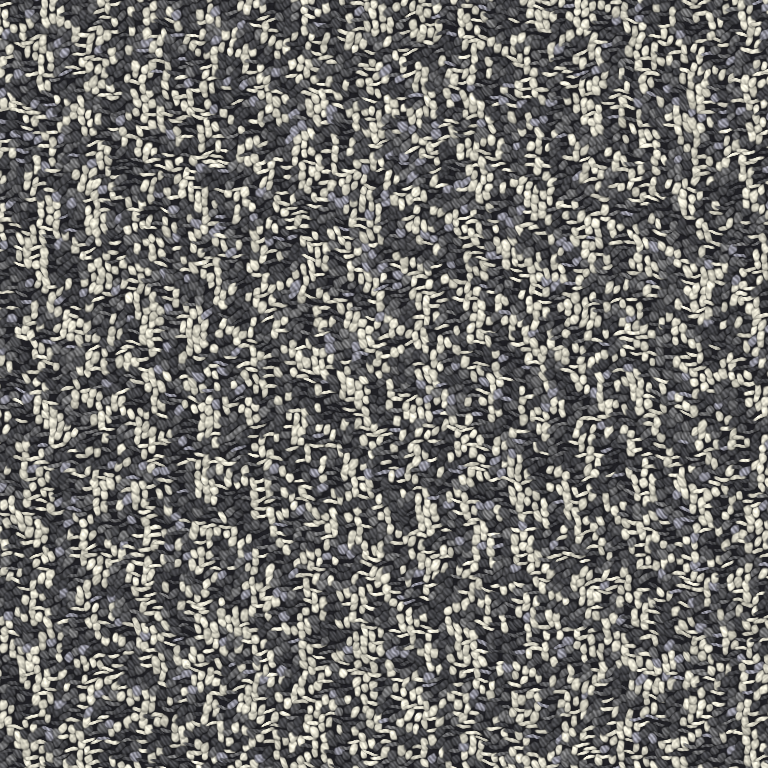
Give the GLSL for this texture, as a three.js fragment shader.

```glsl
varying vec2 vUv;

#define GRID vec2(98.0, 80.0)
#define BANDS 14.0
#define CLUSTERS 11.0
#define BAND_LEAN 0.6
#define FLOAT_SHARE 0.27
#define EDGE 0.3
#define CREAM vec3(0.97, 0.955, 0.885)
#define CHARCOAL vec3(0.265, 0.267, 0.282)
#define ASH vec3(0.5, 0.5, 0.502)
#define LAVENDER vec3(0.59, 0.59, 0.635)
#define GAP vec3(0.125, 0.125, 0.143)

const float TAU = 6.28319;

float hash(vec2 p, float seed) {
  vec3 q = fract(vec3(p.xyx + seed * 17.3) * vec3(0.1031, 0.1130, 0.0973));
  q += dot(q, q.yzx + 33.33);
  return fract((q.x + q.y) * q.z);
}

vec2 rotate(vec2 p, float angle) {
  float c = cos(angle), s = sin(angle);
  return vec2(c * p.x + s * p.y, c * p.y - s * p.x);
}

// Chance of pale yarn: upright bands broken into leaning clusters
float creamChance(vec2 c) {
  float band = floor(c.x * BANDS);
  float rise = fract(c.y * CLUSTERS + 0.37 * band + 0.3 * hash(vec2(band, 3.0), 1.0));
  float wobble = 0.1 * sin(c.y * 23.0 + c.x * 9.0) + 0.07 * sin(c.y * 61.0 - c.x * 31.0);
  float wave = cos(TAU * (c.x * BANDS + BAND_LEAN * rise + wobble));
  return mix(0.14, 0.88, smoothstep(-0.55, 0.8, wave));
}

vec3 yarnColour(vec2 cell, float pale) {
  float tone = hash(cell, 2.0);
  vec3 dark = mix(CHARCOAL, ASH, tone * tone);
  dark = mix(dark, LAVENDER, step(0.9, hash(cell, 3.0)));
  return mix(dark, CREAM * mix(0.84, 1.02, tone), pale);
}

// Lays one rounded, plied grain of yarn over the colour below it
vec3 layGrain(vec3 below, vec2 d, vec2 cell, float pale) {
  float isFloat = step(hash(cell, 4.0), FLOAT_SHARE);
  vec2 size = mix(vec2(0.8), vec2(1.22), vec2(hash(cell, 5.0), hash(cell, 11.0)));

  // Pale knots stand upright, dark ones lie along the weft, floats are thin
  vec2 knot = mix(vec2(0.72, 0.52), vec2(0.52, 0.6), pale);
  vec2 radii = mix(knot, vec2(0.95, 0.22), isFloat) * size;
  float turn = (hash(cell, 6.0) - 0.5) * mix(0.7, 0.36, isFloat);
  turn += mix(0.25, 0.08, pale) * (1.0 - isFloat);
  vec2 q = rotate(d, turn) / radii;
  vec2 q2 = q * q;
  float boxy = pow(dot(q2, q2) + 0.0001, 0.25);
  float r = mix(boxy, length(q), 0.5);
  float dome = sqrt(max(0.0, 1.0 - r * r));
  float light = 0.6 + 0.4 * dome + 0.08 * (q.y - q.x);

  // Twisted strands show most in the dark yarn
  float ply = sin(TAU * (1.6 * d.x + 1.5 * d.y + hash(cell, 7.0)));
  light *= 1.0 + ply * mix(0.17, 0.03, pale);

  float shadow = 1.0 - smoothstep(0.85, 1.3, r);
  float cover = 1.0 - smoothstep(1.0 - EDGE, 1.0 + 0.5 * EDGE, r);
  below *= 1.0 - 0.2 * shadow;
  return mix(below, yarnColour(cell, pale) * light, cover);
}

void main() {
  // Slightly uneven cloth
  vec2 p = vUv * GRID;
  p += 0.3 * sin(vUv.yx * vec2(37.0, 29.0)) + 0.12 * sin(p.yx * 1.7 + vec2(0.0, 2.0));
  p += 0.025 * sin(p.yx * vec2(6.1, 5.3) + 2.0 * sin(p * 2.3));

  // Staggered columns of overlapping grains
  vec3 colour = GAP;
  for (int i = -2; i <= 2; i++) {
    float column = floor(p.x) + float(i);
    float stagger = 0.5 * mod(column, 2.0);
    for (int j = -1; j <= 1; j++) {
      vec2 cell = vec2(column, floor(p.y + stagger) + float(j));
      vec2 jitter = vec2(hash(cell, 8.0), hash(cell, 9.0)) - 0.5;
      vec2 centre = cell + 0.5 - vec2(0.0, stagger) + 0.36 * jitter;
      float pale = step(hash(cell, 10.0), creamChance(centre / GRID));
      colour = layGrain(colour, p - centre, cell, pale);
    }
  }

  // Fine fibre grain
  float fibre = sin(p.x * 5.3 + 2.0 * sin(p.y * 3.1)) * sin(p.y * 6.7 + 2.0 * sin(p.x * 2.3));
  gl_FragColor = vec4(colour * (1.0 + 0.1 * fibre), 1.0);
}
```
